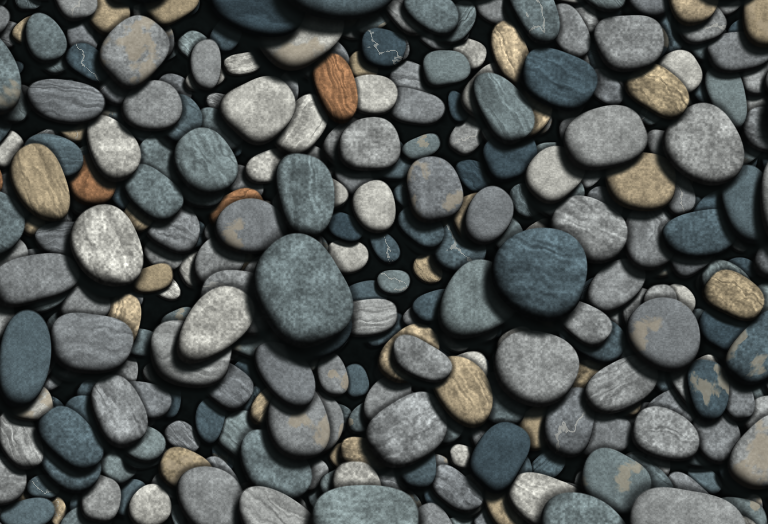
Give the GLSL for this texture, as a WebGL 1 fragment shader.

```glsl
precision highp float;
// Sunlit beach pebbles: overlapping rounded grey stones with hard black shadows.
uniform vec2 u_resolution;

const vec3 SUN = vec3(0.32, 0.58, 0.75);
const vec3 GAP = vec3(0.045, 0.06, 0.06);

float hash(vec2 p) {
  return fract(sin(dot(p, vec2(127.1, 311.7))) * 43758.5453);
}

float noise(vec2 p) {
  vec2 i = floor(p), f = fract(p);
  f = f * f * (3.0 - 2.0 * f);
  return mix(mix(hash(i), hash(i + vec2(1.0, 0.0)), f.x),
             mix(hash(i + vec2(0.0, 1.0)), hash(i + 1.0), f.x), f.y);
}

float fbm(vec2 p) {
  float sum = 0.0, amp = 0.5;
  for (int i = 0; i < 4; i++) {
    sum += amp * noise(p);
    p = p * 2.1 + 17.3;
    amp *= 0.5;
  }
  return sum;
}

mat2 turn(float a) {
  float c = cos(a), s = sin(a);
  return mat2(c, -s, s, c);
}

// Radial measure of a pebble: 1 on its outline, 0 at its centre
float outline(vec2 q, float seed) {
  float power = mix(2.0, 2.8, fract(seed * 7.3));
  q.y *= 1.0 + 0.28 * (fract(seed * 13.7) - 0.5) * q.x;
  vec2 a = pow(abs(q) + 0.0001, vec2(power));
  float angle = atan(q.y, q.x + 0.00001);
  float wobble = 0.035 * sin(2.0 * angle + seed * 40.0)
               + 0.035 * sin(3.0 * angle + seed * 91.0);
  return pow(a.x + a.y, 1.0 / power) * (1.0 + wobble);
}

// Rock colour by kind: greys dominate, a few tan, pale and rusty ones
vec3 rockColor(float kind, float tone) {
  vec3 c = mix(vec3(0.44, 0.46, 0.47), vec3(0.59, 0.60, 0.59), tone);
  if (kind < 0.20) c = mix(vec3(0.23, 0.29, 0.32), vec3(0.35, 0.41, 0.43), tone);
  else if (kind < 0.36) c = mix(vec3(0.38, 0.43, 0.44), vec3(0.48, 0.53, 0.53), tone);
  else if (kind > 0.975) c = vec3(0.58, 0.43, 0.31);
  else if (kind > 0.88) c = mix(vec3(0.58, 0.53, 0.43), vec3(0.70, 0.64, 0.53), tone);
  else if (kind > 0.80) c = vec3(0.70, 0.70, 0.67);
  return c;
}

// Mottling, fine grain, bedding bands and pale veins
vec3 rockSurface(vec2 p, vec2 q, float seed) {
  float kind = fract(seed * 31.7), style = fract(seed * 57.1);
  vec3 c = rockColor(kind, fract(seed * 19.9));
  float rough = mix(0.25, 0.75, fract(seed * 83.3));
  float mottle = fbm(p * 38.0 + seed * 50.0);
  c *= 1.0 + rough * (mottle - 0.47);
  c *= 1.0 + rough * 0.55 * (noise(p * 210.0) - 0.5);
  c *= 1.0 + 0.16 * (noise(p * 390.0) - 0.5);
  float warp = fbm(q * 1.6 + seed * 30.0);
  if (style < 0.28) {
    float bands = noise(vec2(q.x * 0.8, q.y * 9.0 + warp * 7.0) + seed * 60.0);
    c *= 0.78 + 0.44 * bands;
  } else if (style > 0.87) {
    float vein = abs(q.y * 0.6 + q.x * 0.4 + (warp - 0.5) * 1.1);
    c = mix(c, vec3(0.72, 0.72, 0.69), 0.6 * (1.0 - smoothstep(0.015, 0.06, vein)));
  } else if (style > 0.77) {
    c = mix(c, vec3(0.66, 0.61, 0.52), 0.6 * smoothstep(0.5, 0.62, warp));
  }
  return c;
}

// Sunlight on a domed stone with a steep fall into shade
float sunlight(vec2 slope, float r) {
  float steep = min(r * r * r, 0.98);
  vec3 n = vec3(normalize(slope + 0.00001) * steep, sqrt(1.0 - steep * steep));
  float d = dot(n, normalize(SUN));
  return 0.09 + 0.91 * smoothstep(-0.02, 0.72, d) + 0.3 * max(d - 0.75, 0.0);
}

// One stone with its cast shadow, painted over the ground
vec3 addStone(vec3 ground, vec2 p, vec2 centre, vec2 radii, float angle, float seed, float pixel) {
  mat2 spin = turn(angle);
  vec2 q = spin * (p - centre) / radii;
  if (dot(q, q) > 6.0) return ground;
  vec2 shifted = spin * (p + SUN.xy * radii.y * 0.55 - centre) / radii;
  float r = outline(q, seed);
  float shadow = smoothstep(0.92, 1.1, outline(shifted, seed));
  ground = mix(GAP, ground, mix(0.08, 1.0, shadow));
  ground *= mix(0.45, 1.0, smoothstep(1.0, 1.22, r));
  float edge = pixel / radii.y;
  float cover = 1.0 - smoothstep(1.0 - edge, 1.0 + edge, r);
  if (cover <= 0.0) return ground;
  vec2 slope = (q / radii) * spin;
  vec3 stone = rockSurface(p, q, seed) * sunlight(slope, r);
  return mix(ground, stone, cover);
}

// A jittered, tilted grid of stones of similar size
vec3 addLayer(vec3 ground, vec2 p, float cell, float fill, float tilt, float pixel) {
  mat2 grid = turn(tilt);
  vec2 home = floor(grid * p / cell);
  for (int j = -1; j <= 1; j++) {
    for (int i = -1; i <= 1; i++) {
      vec2 id = home + vec2(float(i), float(j));
      vec2 key = id + tilt * 37.0;
      if (hash(key + 3.1) > fill) continue;
      vec2 jitter = vec2(hash(key + 11.7), hash(key + 23.9)) - 0.5;
      vec2 centre = ((id + 0.5 + 0.42 * jitter) * cell) * grid;
      float major = cell * mix(0.43, 0.63, hash(key + 41.3));
      vec2 radii = major * vec2(1.0, mix(0.56, 0.92, hash(key + 53.1)));
      float angle = 2.8 * (hash(key + 67.7) - 0.5) - 0.35;
      ground = addStone(ground, p, centre, radii, angle, hash(key + 79.3), pixel);
    }
  }
  return ground;
}

void main() {
  vec2 p = gl_FragCoord.xy / u_resolution.y;
  float pixel = 0.8 / u_resolution.y;
  vec3 color = GAP * (0.6 + 0.8 * fbm(p * 60.0));
  color = addLayer(color, p, 0.070, 1.00, 0.35, pixel);
  color = addLayer(color, p, 0.100, 0.88, 1.10, pixel);
  color = addLayer(color, p, 0.132, 0.72, 0.62, pixel);
  color = addLayer(color, p, 0.195, 0.30, 0.21, pixel);
  gl_FragColor = vec4(color, 1.0);
}
```
